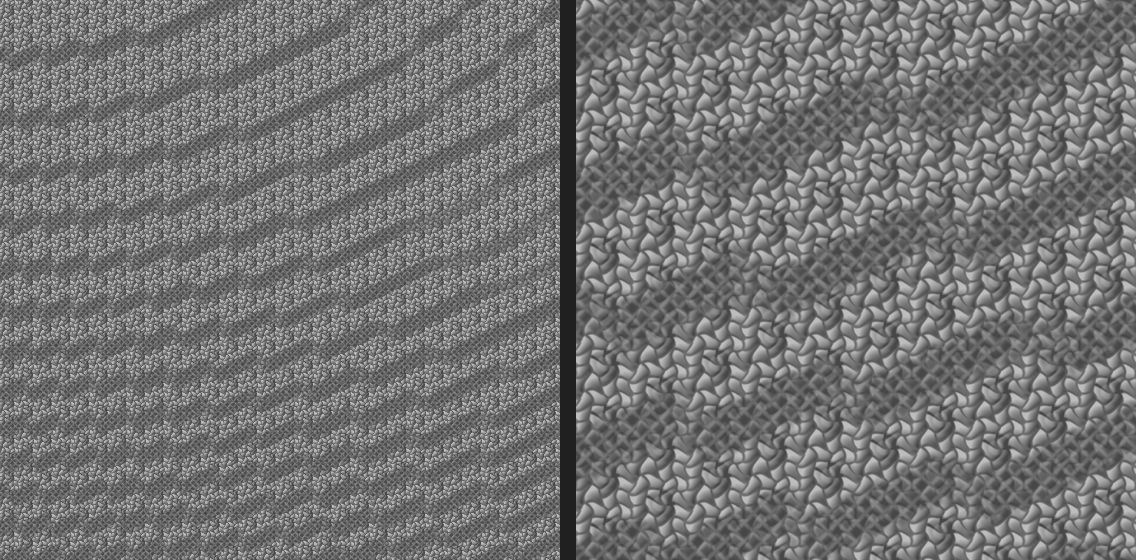
Left, the full canvas; right, a detail of the centre.
Reproduce this texture procedurally as a Shadertoy shader.

```glsl
float hash(vec2 p) {
    return fract(sin(dot(p, vec2(41.3, 289.1))) * 4375.5);
}

// Soft grains from cellular noise, repeated in 30 columns, each shifted by half a tile
float grains(vec2 uv) {
    vec2 grid = uv * 120.0;
    grid += 0.2 * sin(grid.yx * 3.14159 + vec2(0.0, 1.3));
    vec2 base = floor(grid), nearest = vec2(0.0);
    float first = 9.0, second = 9.0, shade = 0.0;
    for (int y = -1; y <= 1; y++)
    for (int x = -1; x <= 1; x++) {
        vec2 cell = base + vec2(x, y);
        vec2 id = mod(cell - vec2(0.0, 2.0 * floor(cell.x / 4.0)), 4.0);
        vec2 centre = cell + 0.15 + 0.7 * vec2(hash(id), hash(id + 17.0));
        vec2 offset = grid - centre;
        float d = length(offset);
        if (d < first) {
            second = first;
            first = d;
            nearest = offset;
            shade = hash(id + 31.0);
        } else {
            second = min(second, d);
        }
    }
    float lit = 0.595 + 0.5 * dot(nearest, vec2(-0.7, 0.7)) + 0.2 * (shade - 0.5);
    return mix(0.36, lit, smoothstep(0.0, 0.36, second - first));
}

// Light ground: grains, a dark curl in every tile, a pale line between columns
float lightGround(vec2 uv) {
    vec2 tile = uv * 30.0;
    tile.y -= 0.5 * floor(tile.x);
    vec2 local = fract(tile) - 0.5;
    float curl = 1.0 - smoothstep(0.03, 0.1, abs(length(local) - 0.2));
    curl *= smoothstep(-0.2, 0.1, local.x + local.y + 0.15);
    float seam = smoothstep(0.36, 0.48, abs(local.x));
    return grains(uv) - 0.14 * curl + 0.06 * seam;
}

// Dark ground: small diamonds between crossing pale threads
float darkGround(vec2 uv) {
    vec2 wave = abs(sin(282.743 * vec2(uv.x + uv.y, uv.x - uv.y)));
    float diamond = smoothstep(0.1, 0.85, min(wave.x, wave.y));
    return 0.455 - 0.15 * diamond + 0.3 * (grains(uv) - 0.5);
}

// Coverage of the stepped bands, which crowd together towards the bottom
float bands(vec2 uv) {
    float depth = 1.0 - uv.y;
    float bend = pow(max(uv.x, 0.0), 1.8);
    float linear = 7.4 - 1.3 * bend;
    float start = 0.17 + 3.8 * bend;
    float level = floor(start + depth * (linear + 5.5 * depth));
    float cover = 0.0;
    for (int i = -1; i <= 2; i++) {
        // Depth of this contour, snapped to the slanted lattice
        float order = level + float(i);
        float root = linear * linear - 22.0 * (start - order);
        float contour = (sqrt(max(root, 0.0)) - linear) / 11.0;
        float slanted = (contour + 0.48 * uv.x) * 40.0 + 0.38 * order;
        float part = fract(slanted);
        float rise = smoothstep(0.7, 1.0, part);
        float centre = (floor(slanted) + 0.35 + rise - 0.38 * order) / 40.0 - 0.48 * uv.x;
        float gap = 1.0 - smoothstep(0.0, 0.22, abs(part - 0.85));
        float edge = abs(depth - centre) + 0.0015 * sin(uv.x * 376.991);
        float halfWidth = 0.0148 - 0.002 * gap;
        float band = 1.0 - smoothstep(halfWidth - 0.004, halfWidth + 0.004, edge);
        cover = max(cover, band * (0.95 - 0.4 * gap));
    }
    return cover;
}

void mainImage(out vec4 fragColor, in vec2 fragCoord) {
    vec2 uv = fragCoord / iResolution.xy;
    float tone = mix(lightGround(uv), darkGround(uv), bands(uv));
    fragColor = vec4(vec3(clamp(tone, 0.28, 0.74)), 1.0);
}
```
